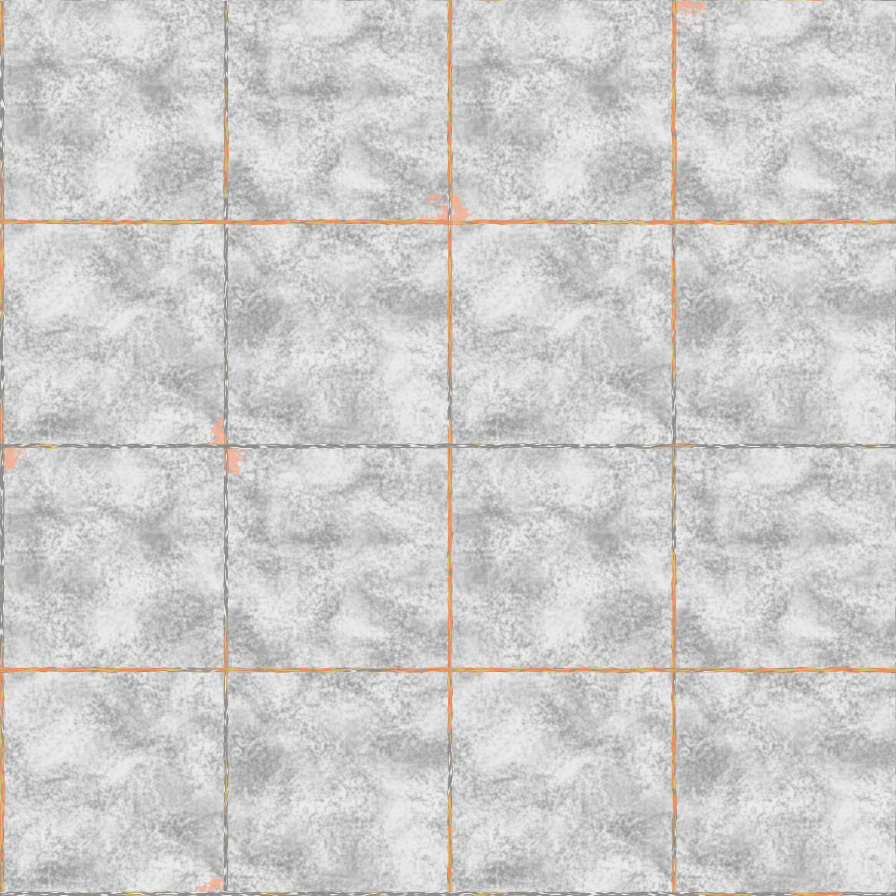
Write a three.js fragment shader that draws this texture.

```glsl
// Four by four worn grey stone tiles with thin streaked rust and grey joints.
#define TILES 4.0
#define JOINT_HALF 0.0025
#define JOINT_SHIFT 0.0022
#define CLOUD_CONTRAST 0.42
#define GRAIN_CONTRAST 0.36
#define STONE_TONE 0.62
#define STONE_DARK vec3(0.59)
#define STONE_LIGHT vec3(0.92)
#define RUST vec3(0.92, 0.55, 0.36)
#define OCHRE vec3(0.84, 0.74, 0.40)
#define JOINT_GREY vec3(0.54, 0.53, 0.52)
#define STAIN vec3(0.97, 0.67, 0.55)

varying vec2 vUv;

float hash(vec2 p) {
  vec3 q = fract(p.xyx * vec3(0.1031, 0.1030, 0.0973));
  q += dot(q, q.yzx + 33.33);
  return fract((q.x + q.y) * q.z);
}

// Dot product of the offset with a random unit gradient of a wrapped cell.
float corner(vec2 cell, vec2 offset, vec2 period, float seed) {
  float angle = 6.2832 * hash(mod(cell, period) + seed * vec2(17.3, 41.7));
  return dot(offset, vec2(cos(angle), sin(angle)));
}

// Gradient noise that repeats after a whole period.
float noise(vec2 p, vec2 period, float seed) {
  vec2 i = floor(p), f = fract(p);
  vec2 u = f * f * f * (f * (f * 6.0 - 15.0) + 10.0);
  vec2 e = vec2(1.0, 0.0);
  float low = mix(corner(i, f, period, seed),
                  corner(i + e, f - e, period, seed), u.x);
  float high = mix(corner(i + e.yx, f - e.yx, period, seed),
                   corner(i + 1.0, f - 1.0, period, seed), u.x);
  return mix(low, high, u.y);
}

float fbm(vec2 p, vec2 frequency, float seed) {
  float sum = 0.0, gain = 1.0;
  for (int k = 0; k < 5; k++) {
    sum += gain * noise(p * frequency, frequency, seed + float(k));
    frequency *= 2.0;
    gain *= 0.66;
  }
  return sum;
}

// Mottled stone: warped smudges under a fine speckle.
vec3 stone(vec2 p, float seed) {
  vec2 warp = vec2(noise(p * 4.0, vec2(4.0), seed + 7.0),
                   noise(p * 4.0, vec2(4.0), seed + 8.0));
  float cloud = fbm(p + 0.14 * warp, vec2(3.0, 4.0), seed);
  float grain = noise(p * 41.0, vec2(41.0), seed + 9.0)
              + noise(p * 73.0, vec2(73.0), seed + 10.0);
  float roughness = 0.75 + 0.8 * noise(p * 6.0, vec2(6.0), seed + 11.0);
  float tone = STONE_TONE + CLOUD_CONTRAST * cloud
             + GRAIN_CONTRAST * roughness * grain;
  return mix(STONE_DARK, STONE_LIGHT, smoothstep(0.0, 1.0, tone));
}

// One joint made of thin strands; rust is the share of coloured ones.
vec4 joint(float along, float across, float rust, float seed) {
  float wobble = 0.0012 * noise(vec2(along * 48.0, 0.5), vec2(48.0, 8.0), seed);
  float d = across + wobble;
  float strand = d * 480.0 + 8.5;
  float streak = noise(vec2(along * 44.0, strand), vec2(44.0, 64.0), seed + 1.0);
  float fleck = noise(vec2(along * 90.0, strand), vec2(90.0, 64.0), seed + 2.0);
  float patches = noise(vec2(along * 12.0, 0.5), vec2(12.0, 8.0), seed + 3.0);
  vec3 grey = mix(JOINT_GREY, STONE_LIGHT, smoothstep(0.0, 0.4, fleck));
  vec3 warm = mix(RUST, OCHRE, smoothstep(-0.05, 0.3, streak));
  warm = mix(warm, JOINT_GREY, 0.75 * smoothstep(0.1, 0.4, fleck));
  float warmth = smoothstep(0.35, 0.65, rust + 0.8 * patches + 0.4 * streak);
  float halfWidth = JOINT_HALF * (1.0 + 0.5 * fleck);
  float cover = 1.0 - smoothstep(halfWidth - 0.0008, halfWidth + 0.0008, abs(d));
  return vec4(mix(grey, warm, warmth), 0.92 * cover);
}

void main() {
  vec2 grid = (vUv - JOINT_SHIFT) * TILES;
  vec2 tile = mod(floor(grid), TILES);
  vec2 local = fract(grid);
  vec2 line = mod(floor(grid + 0.5), TILES);
  vec2 across = (grid - floor(grid + 0.5)) / TILES;

  // Four stone faces alternate over the grid.
  vec2 face = mod(tile, 2.0);
  vec3 color = stone(local, 3.0 + 19.0 * face.x + 43.0 * face.y);

  // Rusty bleeding in a corner of a few tiles.
  vec2 home = step(0.5, vec2(hash(tile + 5.0), hash(tile + 23.0)));
  float blot = 0.11 - length(local - home)
             + 0.12 * fbm(local, vec2(14.0), 71.0 + tile.x + 5.0 * tile.y);
  float stained = step(0.72, hash(tile + 61.0));
  color = mix(color, STAIN, 0.75 * stained * smoothstep(0.0, 0.06, blot));

  // Joints: odd rows and the right-hand columns are the rustiest.
  float rustX = mix(0.42, 0.72, step(1.5, line.x));
  float rustY = mix(0.30, 0.80, mod(line.y, 2.0));
  vec4 upright = joint(vUv.y, across.x, rustX, 101.0 + 7.0 * line.x);
  vec4 level = joint(vUv.x, across.y, rustY, 151.0 + 7.0 * line.y);
  color = mix(color, upright.rgb, upright.a);
  color = mix(color, level.rgb, level.a);

  gl_FragColor = vec4(color, 1.0);
}
```
